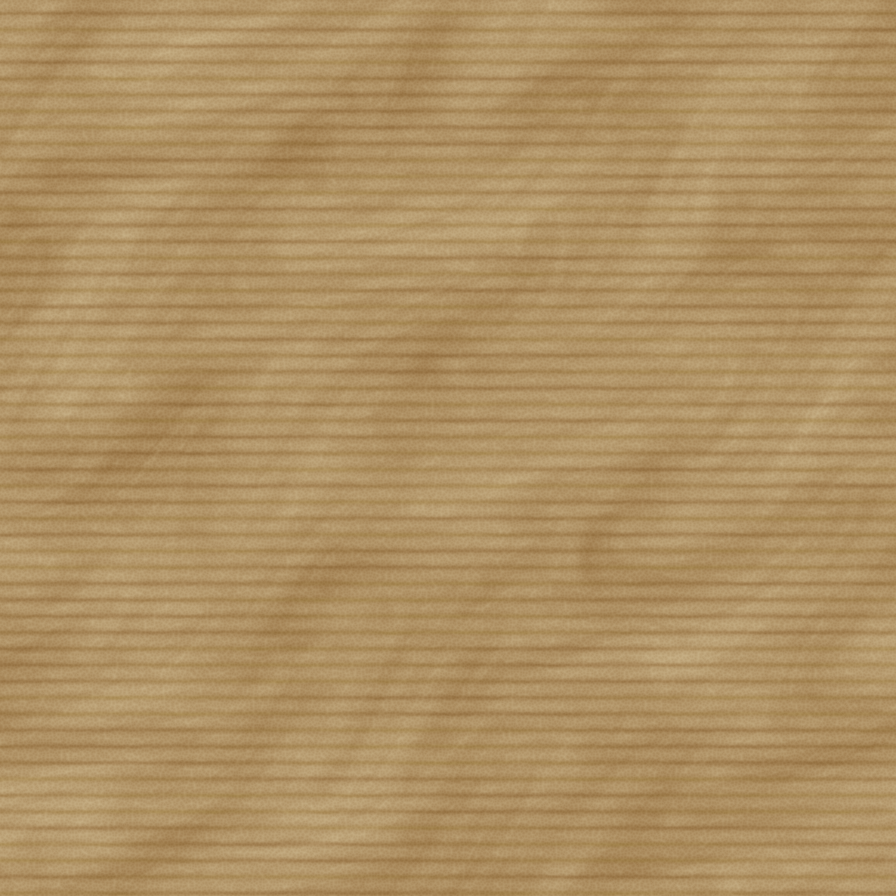
Give the GLSL for this texture, as a Shadertoy shader.

```glsl
// Ribbed kraft paper: 55 narrow horizontal grooves on a tan sheet.
// Layered sines make soft diagonal creases and uneven ribs;
// fine cellular noise makes the fibrous grain.

vec2 hash2(vec2 p) {
    vec3 q = fract(p.xyx * vec3(0.1031, 0.1030, 0.0973));
    q += dot(q, q.yzx + 33.33);
    return fract((q.xx + q.yz) * q.zy);
}

// Warped sine octaves, roughly -1 to 1
float layeredSines(vec2 p) {
    float sum = 0.0, amplitude = 0.5;
    for (int i = 0; i < 6; i++) {
        p += 0.65 * sin(p.yx * 1.13 + float(i) * 1.7);
        sum += amplitude * sin(p.x) * sin(p.y);
        p = mat2(1.28, 0.96, -0.96, 1.28) * p + 2.3;
        amplitude *= 0.72;
    }
    return sum;
}

// Distance to the nearest scattered point
float cellular(vec2 p) {
    vec2 cell = floor(p);
    float nearest = 2.0;
    for (int y = -1; y <= 1; y++)
        for (int x = -1; x <= 1; x++) {
            vec2 neighbour = cell + vec2(x, y);
            nearest = min(nearest, distance(p, neighbour + hash2(neighbour)));
        }
    return nearest;
}

void mainImage(out vec4 fragColor, in vec2 fragCoord) {
    vec2 uv = fragCoord / iResolution.y;

    // Broad creases rising to the right, with smaller horizontal mottling
    vec2 along = vec2(0.80, 0.60);
    vec2 creaseUv = vec2(dot(uv, along), dot(uv, vec2(-along.y, along.x)));
    float crease = layeredSines(creaseUv * vec2(9.0, 22.0) + 4.0);
    float mottle = layeredSines(uv * vec2(45.0, 110.0) + 11.0);

    // Ribs: a rounded ridge between soft, slightly wavering grooves
    float ribY = uv.y * 55.0 + 0.32;
    float row = floor(ribY);
    float offset = fract(ribY) - 0.5 + 0.04 * mottle;
    float groove = exp(-55.0 * offset * offset);
    float ridge = -cos(6.2832 * offset);

    // Paper fibres
    float grain = cellular(uv * 290.0) - 0.45;

    float lightness = 0.65 + 0.32 * crease + 0.11 * mottle + 0.09 * ridge + 0.36 * grain;
    vec3 color = mix(vec3(0.60, 0.455, 0.27), vec3(0.745, 0.645, 0.475), lightness);

    // Groove tint drifts between brown and ochre along each row
    float ochre = 0.5 + 0.5 * sin(uv.x * 9.0 + 6.2832 * hash2(vec2(row, 7.0)).x);
    vec3 grooveColor = mix(vec3(0.57, 0.42, 0.23), vec3(0.63, 0.51, 0.27), ochre);
    grooveColor += 0.04 * crease + 0.05 * grain;
    color = mix(color, grooveColor, groove * (0.48 + 0.18 * mottle));

    fragColor = vec4(clamp(color, 0.0, 1.0), 1.0);
}
```
